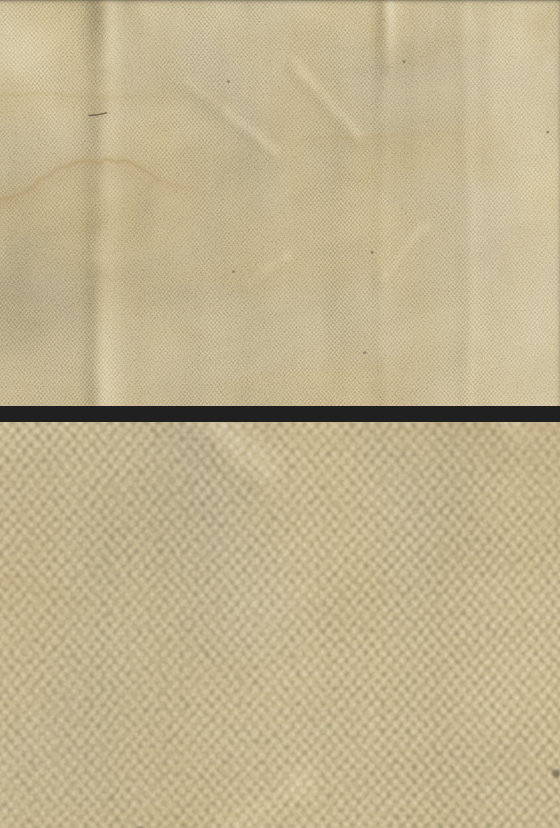
Top, the full canvas; bottom, a detail of the centre.
Write a Shadertoy shader that draws this texture.

```glsl
// Aged cream canvas cloth: a staggered diamond weave with fibre grain,
// under soft vertical folds, pale creases, water stains and dirt.
// Layered sines give the broad tones, cellular noise the grain and specks.

#define CLOTH vec3(0.775, 0.715, 0.570)
#define SHADE vec3(0.660, 0.612, 0.480)
#define LIGHT vec3(0.850, 0.800, 0.670)
#define STAIN vec3(0.690, 0.590, 0.400)
#define SOOT vec3(0.300, 0.280, 0.240)
#define WEAVE_COUNT vec2(100.0, 85.0)
#define WEAVE_DEPTH 0.60
#define GRAIN_COUNT 230.0
#define GRAIN_DEPTH 0.95
#define BLOTCH_DEPTH 0.55
#define FOLD_DEPTH 0.95
#define CREASE_DEPTH 0.60

const float TAU = 6.2831853;

vec2 hash2(vec2 c) {
    vec3 q = fract(c.xyx * vec3(0.1031, 0.1030, 0.0973));
    q += dot(q, q.yzx + 33.33);
    return fract((q.xx + q.yz) * q.zy);
}

// Cellular noise: distance to the nearest point, and a random value of it.
vec2 cells(vec2 p) {
    vec2 base = floor(p), nearest = vec2(9.0, 0.0);
    for (int j = -1; j <= 1; j++)
    for (int i = -1; i <= 1; i++) {
        vec2 c = base + vec2(i, j);
        vec2 h = hash2(c);
        float d = distance(p, c + h);
        if (d < nearest.x) nearest = vec2(d, fract(h.x * 7.0 + h.y * 13.0));
    }
    return nearest;
}

// Turned and bent sine layers, about -0.8 to 0.8.
float waves(vec2 p) {
    mat2 turn = 1.7 * mat2(0.8, 0.6, -0.6, 0.8);
    float sum = 0.0, amp = 0.5;
    for (int i = 0; i < 6; i++) {
        p = turn * p + 1.3;
        p += 0.7 * sin(1.1 * p.yx + float(i));
        sum += amp * sin(p.x) * cos(p.y);
        amp *= 0.62;
    }
    return sum;
}

float bump(vec2 d, vec2 size) { d /= size; return exp(-dot(d, d)); }

// Dark on the left of the ridge, light on the right.
float fold(float x, float width) { x /= width; return 2.33 * x * exp(-x * x); }

float segment(vec2 p, vec2 a, vec2 b) {
    vec2 ab = b - a;
    return length(p - a - ab * clamp(dot(p - a, ab) / dot(ab, ab), 0.0, 1.0));
}

float creases(vec2 p) {
    vec4 lines[4] = vec4[4](
        vec4(0.46, 0.80, 0.68, 0.63), vec4(0.73, 0.85, 0.89, 0.66),
        vec4(0.94, 0.32, 1.05, 0.44), vec4(0.61, 0.30, 0.71, 0.37));
    float sum = 0.0;
    for (int i = 0; i < 4; i++) {
        float d = segment(p, lines[i].xy, lines[i].zw);
        float under = segment(p + vec2(0.014, 0.018), lines[i].xy, lines[i].zw);
        sum += exp(-d * d / 0.00016) - 0.5 * exp(-under * under / 0.0003);
    }
    return sum;
}

// Thin edge of a dried stain, with a soft wash below it.
float tideline(float d) {
    return exp(-abs(d) / 0.006) + 0.35 * exp(-abs(d + 0.02) / 0.025);
}

void mainImage(out vec4 fragColor, in vec2 fragCoord) {
    vec2 p = fragCoord / iResolution.y;
    float pixel = 1.0 / iResolution.y;
    float right = iResolution.x * pixel;
    float blotch = waves(p * 3.2 + 2.0);
    float ripple = waves(p * 9.0 + 5.0);
    float top = smoothstep(0.75, 1.0, p.y);

    // Broad light and wear
    float tone = BLOTCH_DEPTH * (0.55 * blotch + 0.4 * ripple);
    tone += 0.5 * smoothstep(0.92, 1.3, p.x) + 0.4 * bump(p - vec2(0.08, 0.86), vec2(0.2, 0.18));
    tone -= 0.6 * bump(p - vec2(0.0, 0.28), vec2(0.16, 0.14));
    tone -= 0.15 * bump(p - vec2(0.68, 0.45), vec2(0.4, 0.4));
    tone += 0.18 * waves(vec2(p.x * 14.0, p.y * 1.2));
    tone += 0.5 * top * waves(p * vec2(7.0, 4.0) + 8.0);

    // Folds and creases
    float bend = 0.008 * ripple + 0.006 * sin(5.0 * p.y);
    float ends = 0.45 + 0.55 * top + 0.3 * (1.0 - smoothstep(0.0, 0.4, p.y));
    tone += FOLD_DEPTH * ends * fold(p.x - 0.248 + bend, 0.032);
    tone += FOLD_DEPTH * (0.15 + 0.75 * top) * fold(p.x - 0.945 + bend, 0.02);
    tone += 0.2 * fold(p.x - 1.15 - bend, 0.02);
    tone += CREASE_DEPTH * creases(p + 0.012 * vec2(ripple, blotch)) * (0.7 + 0.5 * ripple);

    // Weave and fibre grain
    vec2 thread = TAU * (p * WEAVE_COUNT + 0.22 * vec2(ripple, waves(p * 14.0)));
    float visible = 1.0 - smoothstep(0.3, 0.6, WEAVE_COUNT.x * pixel);
    tone += WEAVE_DEPTH * visible * (1.0 + 0.4 * blotch) * cos(thread.x) * cos(thread.y);
    tone += GRAIN_DEPTH * (0.48 - cells(p * GRAIN_COUNT).x);

    vec3 color = tone < 0.0 ? mix(CLOTH, SHADE, -tone) : mix(CLOTH, LIGHT, tone);
    color += vec3(-0.008, 0.0, 0.022) * waves(p * 4.5 + 11.0);

    // Water stains
    float wobble = 0.022 * ripple + 0.012 * blotch;
    float arch = 0.515 + 0.09 * bump(vec2(p.x - 0.25, 0.0), vec2(0.17, 1.0));
    float stain = 0.5 * tideline(p.y - arch - wobble) * (1.0 - smoothstep(0.3, 0.6, p.x));
    stain += 0.22 * tideline(p.y - 0.765 - wobble) * (1.0 - smoothstep(0.2, 0.5, p.x));
    stain += 0.2 * tideline(p.y - 0.66 + wobble) * bump(vec2(p.x - 0.88, 0.0), vec2(0.2, 1.0));
    color = mix(color, STAIN, clamp(stain, 0.0, 0.6));

    // Loose thread, specks and dark rim
    float strand = segment(p + vec2(0.0, 0.002 * sin(60.0 * p.x)), vec2(0.22, 0.717), vec2(0.262, 0.722));
    float dirt = 0.65 * (1.0 - smoothstep(0.0005, 0.001 + pixel, strand));
    vec2 speck = cells(p * 9.0 + 3.0);
    dirt += 0.5 * step(0.93, speck.y) * (1.0 - smoothstep(0.01, 0.05, speck.x));
    dirt += 0.6 * exp(-(1.0 - p.y) / 0.004) + 0.25 * exp(-(right - p.x) / 0.004);
    color = mix(color, SOOT, clamp(dirt, 0.0, 0.8));

    fragColor = vec4(clamp(color, 0.0, 1.0), 1.0);
}
```
